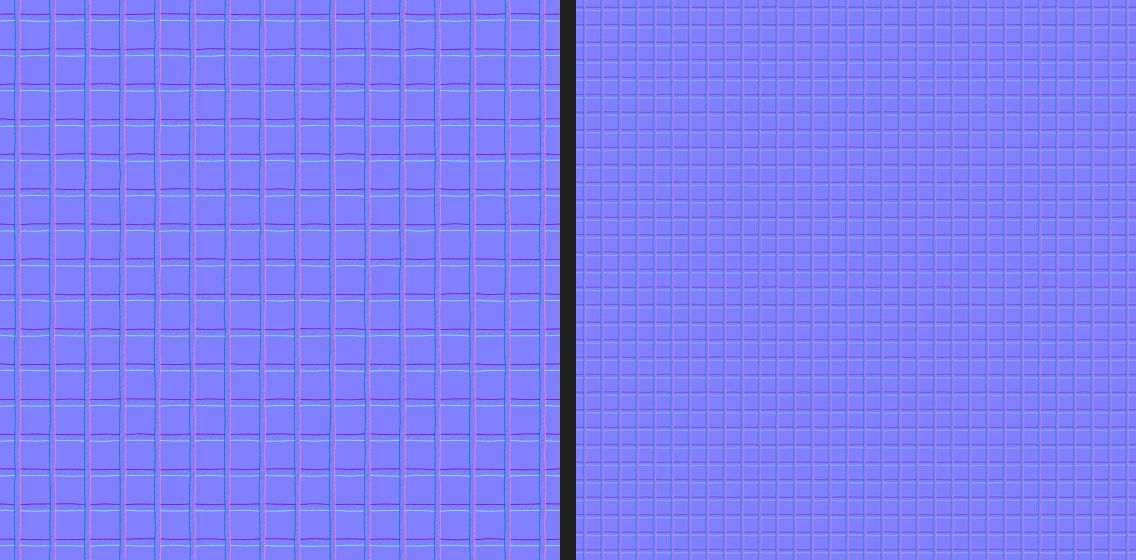
Left, the tile; right, the same tile 2 across and 2 down.
Write a three.js fragment shader that draws this texture map.

```glsl
varying vec2 vUv;

const float REPEATS = 16.0;
const float EDGE = 0.031;            // bevel half-width, in cells
const vec2 HALF_WIDTH = vec2(0.077, 0.092);
const vec2 TILT = vec2(0.39, 0.345); // colour shift at the middle of a bevel
const vec2 DARKEN = vec2(0.23, 0.16); // loss of blue at the same place
const vec2 STREAK_CELLS = vec2(250.0, 110.0);
const vec2 SPECK_CELLS = vec2(288.0, 288.0);
const float GRAIN_DEPTH = 0.34;

float hash(vec2 p) {
  vec3 q = fract(vec3(p.xyx) * 0.1031);
  q += dot(q, q.yzx + 33.33);
  return fract((q.x + q.y) * q.z);
}

// Value noise that wraps after a whole number of lattice cells
float wrapNoise(vec2 p, vec2 period) {
  vec2 i = floor(p);
  vec2 f = fract(p);
  f = f * f * (3.0 - 2.0 * f);
  vec2 a = mod(i, period);
  vec2 b = mod(i + 1.0, period);
  return mix(mix(hash(a), hash(vec2(b.x, a.y)), f.x),
             mix(hash(vec2(a.x, b.y)), hash(b), f.x), f.y);
}

// Uneven offset of one rib edge along its length
float wobble(float along, float row) {
  float wave = wrapNoise(vec2(along * 32.0, row), vec2(32.0, 512.0));
  return (wave - 0.5) * 0.032;
}

float bevel(float distanceToEdge) {
  return 1.0 - smoothstep(0.0, EDGE, abs(distanceToEdge));
}

// x: signed bevel strength across the rib, y: coverage of the rib
vec2 rib(float across, float along, float halfWidth, float seed) {
  float cell = across * REPEATS;
  float row = floor(cell) * 3.0 + seed;
  float offset = fract(cell) - 0.5;
  float nearSide = offset + halfWidth - wobble(along, row);
  float farSide = offset - halfWidth - wobble(along, row + 1.0);
  float wear = 0.93 + 0.14 * wrapNoise(vec2(along * 48.0, row + 400.0), vec2(48.0, 1024.0));
  float strength = (bevel(farSide) - bevel(nearSide)) * wear;
  float inside = smoothstep(-EDGE, EDGE, nearSide) * smoothstep(-EDGE, EDGE, -farSide);
  return vec2(strength, inside);
}

// Diagonal streaks on a sheared wrapping lattice, broken up by specks
float grain(vec2 uv) {
  vec2 diagonal = vec2(uv.x - uv.y, uv.x + uv.y);
  float streaks = wrapNoise(diagonal * STREAK_CELLS, STREAK_CELLS);
  float specks = wrapNoise(uv * SPECK_CELLS, SPECK_CELLS);
  return streaks * 0.5 + specks * 0.5;
}

vec2 grainSlope(vec2 uv, float stepSize) {
  float here = grain(uv);
  return vec2(here - grain(uv + vec2(stepSize, 0.0)),
              grain(uv + vec2(0.0, stepSize)) - here);
}

void main() {
  vec2 upright = rib(vUv.x, vUv.y, HALF_WIDTH.x, 5.0);
  vec2 level = rib(vUv.y, vUv.x, HALF_WIDTH.y, 85.0);

  // Upright ribs cover the level ones at each crossing
  vec2 edges = vec2(upright.x, -level.x * (1.0 - upright.y));

  // Rough surface on the ribs only
  float rough = max(upright.y, level.y);
  vec2 roughSlope = grainSlope(vUv, 0.0015) * GRAIN_DEPTH * rough;
  vec3 color = normalize(vec3(roughSlope, 1.0)) * 0.5 + 0.5;

  // Bevelled rib edges
  color += vec3(edges * TILT, -dot(abs(edges), DARKEN));
  gl_FragColor = vec4(clamp(color, 0.0, 1.0), 1.0);
}
```
